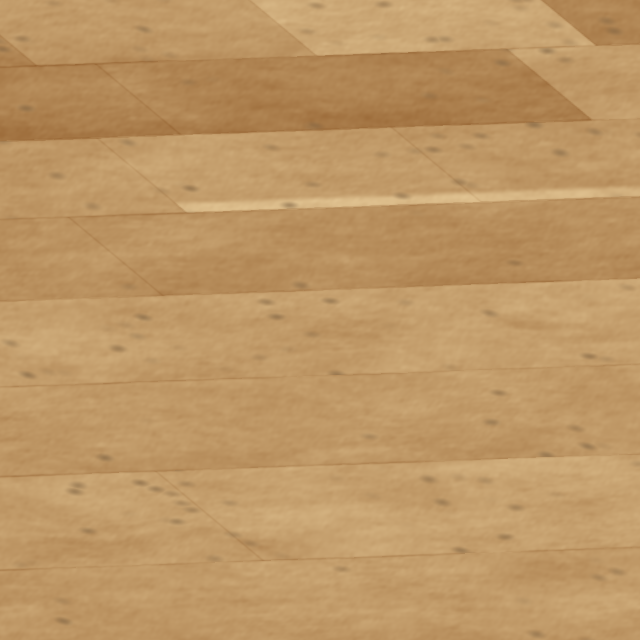
A Shadertoy shader for this texture:

```glsl
#define DARK_WOOD vec3(0.670, 0.495, 0.300)
#define LIGHT_WOOD vec3(0.835, 0.705, 0.510)
#define FLECK_COLOR vec3(0.500, 0.390, 0.260)
#define SEAM_TILT 0.036
#define JOINT_SHEAR 1.2
#define ROW_START 0.107
#define ROW_GROWTH 0.003
#define EDGE_SOFTNESS 0.0011
#define GRAIN_CONTRAST 1.0
#define SEAM_WIDTH 0.0018

// Per row: joint offset, plank length, tone, tone swing between planks
const vec4 ROWS[8] = vec4[8](
    vec4(0.39, 0.456, 0.47, 0.33), vec4(2.71, 0.67, 0.27, 0.35),
    vec4(-0.107, 0.48, 0.53, 0.04), vec4(-0.30, 2.2, 0.38, -0.05),
    vec4(0.90, 2.2, 0.60, 0.0), vec4(0.90, 2.2, 0.50, 0.0),
    vec4(-0.64, 2.2, 0.62, 0.03), vec4(0.80, 2.2, 0.49, 0.0));

vec3 hash3(vec2 p) {
    vec3 q = fract(p.xyx * vec3(0.1031, 0.1030, 0.0973));
    q += dot(q, q.yxz + 33.33);
    return fract((q.xxy + q.yzz) * q.zyx);
}

// Smooth cellular noise: signed soft spots scattered one per cell
float grain(vec2 p) {
    vec2 cell = floor(p);
    float sum = 0.0;
    for (int j = -1; j <= 1; j++)
    for (int i = -1; i <= 1; i++) {
        vec2 c = cell + vec2(i, j);
        vec3 h = hash3(c + 91.0);
        vec2 d = p - c - h.xy;
        float k = max(0.0, 1.0 - dot(d, d));
        sum += (2.0 * h.z - 1.0) * k * k;
    }
    return sum;
}

// Sparse dark spots of random strength
float flecks(vec2 p, float density) {
    vec2 cell = floor(p);
    float spot = 0.0;
    for (int j = -1; j <= 1; j++)
    for (int i = -1; i <= 1; i++) {
        vec2 c = cell + vec2(i, j);
        vec3 h = hash3(c + 37.0);
        float strength = max(0.0, 1.0 - h.z / density);
        spot = max(spot, strength * smoothstep(0.5, 0.0, length(p - c - h.xy)));
    }
    return spot;
}

// Row coordinate, with rows widening toward the bottom; p.y runs downward
float rowCoord(vec2 p) {
    float t = p.y + SEAM_TILT * p.x + 0.005;
    float root = sqrt(max(0.0, ROW_START * ROW_START + 4.0 * ROW_GROWTH * t));
    return (root - ROW_START) / (2.0 * ROW_GROWTH);
}

vec4 rowData(float row) {
    return ROWS[int(clamp(floor(row), 0.0, 7.0))];
}

float plankCoord(vec2 p, vec4 data) {
    return (p.x - JOINT_SHEAR * p.y - data.x) / data.y;
}

float plankTone(vec2 p) {
    float row = rowCoord(p), across = fract(row);
    vec4 data = rowData(row);
    float id = floor(plankCoord(p, data));
    float tone = data.z + data.w * cos(2.2 * id + 0.6);
    // Dark planks deepen toward their lower edge
    tone -= 0.3 * (1.0 - tone) * (1.0 - tone) * smoothstep(0.65, 1.0, across);
    // Pale sapwood strip
    if (floor(row) == 2.0 && id >= 0.0) tone += 0.62 * smoothstep(0.83, 0.92, across);
    return tone;
}

void mainImage(out vec4 fragColor, in vec2 fragCoord) {
    vec2 p = fragCoord / iResolution.y;
    p.y = 1.0 - p.y;

    // Plank tones with softened edges
    float tone = 0.0;
    for (int j = -1; j <= 1; j++)
    for (int i = -1; i <= 1; i++)
        tone += plankTone(p + EDGE_SOFTNESS * vec2(i, j)) / 9.0;

    // Grain along the planks, from broad blotches to fine fibres
    float row = rowCoord(p), rowId = floor(row);
    vec2 q = vec2(p.x + 3.7 * rowId, p.y + SEAM_TILT * p.x);
    q.y += 0.005 * sin(9.0 * q.x + 14.0 * q.y) + 0.002 * sin(23.0 * q.x - 31.0 * q.y);
    float figure = 0.13 * grain(q * vec2(6.0, 24.0))
                 + 0.10 * grain(q * vec2(15.0, 85.0))
                 + 0.08 * grain(q * vec2(55.0, 170.0))
                 + 0.06 * grain(mat2(0.8, 0.6, -0.6, 0.8) * q * vec2(130.0, 190.0));
    tone += GRAIN_CONTRAST * figure;

    // Seams between rows, uneven along their length
    float across = fract(row);
    float rowHeight = ROW_START + 2.0 * ROW_GROWTH * row;
    float seamDist = min(across, 1.0 - across) * rowHeight / SEAM_WIDTH;
    float wear = clamp(0.55 + 0.6 * grain(vec2(14.0 * p.x, 5.0 * floor(row + 0.5))), 0.1, 1.0);
    tone -= 0.42 * wear * exp(-seamDist * seamDist);

    // Slanted butt joints
    vec4 data = rowData(row);
    float along = fract(plankCoord(p, data));
    float jointDist = min(along, 1.0 - along) * data.y / length(vec2(1.0, JOINT_SHEAR));
    tone -= 0.2 * exp(-pow(jointDist / SEAM_WIDTH, 2.0));

    // Small pores and scuffs, denser in every second row
    float density = mix(0.14, 0.04, mod(rowId, 2.0));
    float spots = flecks((q - vec2(0.0, 0.15 * p.x)) * vec2(26.0, 62.0), density);

    vec3 color = mix(DARK_WOOD, LIGHT_WOOD, tone);
    color = mix(color, FLECK_COLOR, 0.6 * spots);
    fragColor = vec4(color, 1.0);
}
```
